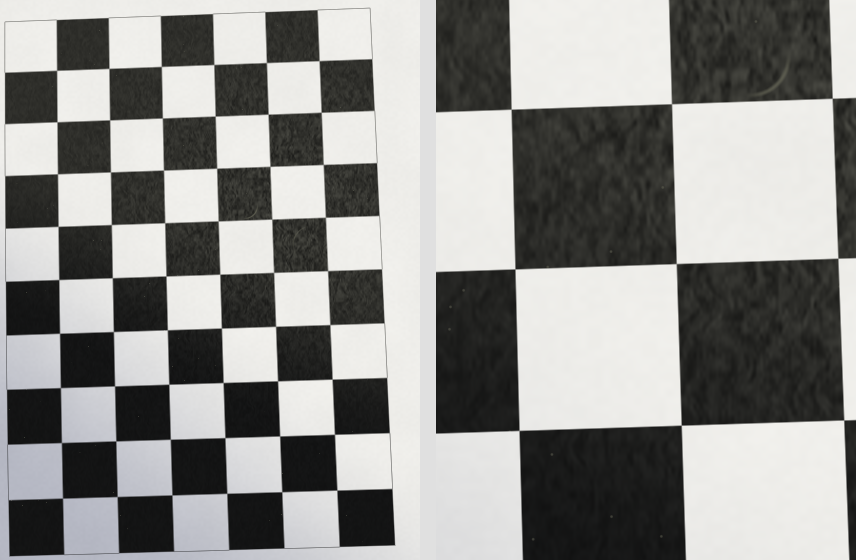
Left, the full canvas; right, a detail of the centre.
Give the GLSL for this pattern, as a Shadertoy shader.

```glsl
// Printed checkerboard sheet, seen slightly tilted, with glossy grained ink and uneven daylight.

const vec2 CELLS = vec2(7.0, 10.0);
// Board-to-sheet projection; the sheet runs 0..1 with y pointing down.
const vec2 BOARD_ORIGIN = vec2(0.0122, 0.0391);
const vec2 BOARD_ACROSS = vec2(0.8632, -0.0248);
const vec2 BOARD_DOWN = vec2(0.0092, 0.9013);
const vec2 PERSPECTIVE = vec2(-0.0065, -0.0535);
const float LENS_BOW = 0.0035;

const vec3 PAPER_LIT = vec3(0.935, 0.932, 0.917);
const vec3 PAPER_SHADE = vec3(0.71, 0.72, 0.765);
const vec3 INK_LIT = vec3(0.178, 0.178, 0.162);
const vec3 INK_DARK = vec3(0.075, 0.077, 0.078);
const vec3 SCRATCH_COLOR = vec3(0.40, 0.40, 0.34);

const vec2 GRAIN_SCALE = vec2(210.0, 105.0);
const vec2 GLARE_CENTER = vec2(0.68, 0.50);
const float GLARE_RADIUS = 0.38;
const float SPECK_SCALE = 60.0;
const float SPECK_CHANCE = 0.04;

float hash(vec2 p) {
    return fract(sin(dot(p, vec2(127.1, 311.7))) * 43758.5453);
}

float noise(vec2 p) {
    vec2 i = floor(p), f = fract(p);
    f = f * f * (3.0 - 2.0 * f);
    return mix(mix(hash(i), hash(i + vec2(1, 0)), f.x),
               mix(hash(i + vec2(0, 1)), hash(i + vec2(1, 1)), f.x), f.y);
}

// Inverse projection: sheet position to board cells.
vec2 boardCells(vec2 sheet) {
    sheet.x += LENS_BOW * 4.0 * sheet.y * (1.0 - sheet.y) * (1.0 - sheet.x);
    mat2 m = mat2(BOARD_ACROSS - PERSPECTIVE.x * sheet,
                  BOARD_DOWN - PERSPECTIVE.y * sheet);
    return inverse(m) * (sheet - BOARD_ORIGIN) * CELLS;
}

// Smoothed ink coverage of the checkerboard.
float checker(vec2 cell) {
    vec2 w = fwidth(cell);
    vec2 edge = 2.0 * (abs(fract(cell * 0.5 + 0.25) - 0.5) - 0.25);
    vec2 side = clamp(edge / (0.8 * w), -1.0, 1.0);
    vec2 inset = 0.5 * CELLS - abs(cell - 0.5 * CELLS);
    vec2 inside = clamp(inset / w + 0.8, 0.0, 1.0);
    return (0.5 - 0.5 * side.x * side.y) * inside.x * inside.y;
}

// Thin arc that fades toward both ends.
float scratch(vec2 p, vec2 center, float radius, vec2 facing, float spread) {
    vec2 d = p - center;
    float along = dot(normalize(d + 1e-5), normalize(facing));
    float line = 1.0 - smoothstep(0.0, 0.0028, abs(length(d) - radius));
    return line * smoothstep(spread, 1.0, along);
}

// Sparse pinholes in the ink.
float specks(vec2 p) {
    vec2 id = floor(p * SPECK_SCALE);
    vec2 spot = 0.2 + 0.6 * vec2(hash(id + 3.1), hash(id + 7.7));
    float dist = length(fract(p * SPECK_SCALE) - spot);
    return step(1.0 - SPECK_CHANCE, hash(id)) * (1.0 - smoothstep(0.02, 0.10, dist));
}

void mainImage(out vec4 fragColor, in vec2 fragCoord) {
    vec2 sheet = fragCoord / iResolution.xy;
    sheet.y = 1.0 - sheet.y;
    vec2 p = sheet * vec2(1.0, iResolution.y / iResolution.x);
    float height = 1.0 - sheet.y;

    // Paper: cool shade at the lower left, soft mottling.
    float daylight = smoothstep(0.15, 0.78, height + 0.6 * sheet.x);
    vec3 paper = mix(PAPER_SHADE, PAPER_LIT, daylight);
    paper += 0.016 * (noise(p * 14.0) - 0.5) + 0.012 * (noise(p * 160.0) - 0.5);

    // Ink: sheen toward the top, streaky grain strongest in the glare.
    float sheen = smoothstep(0.43, 0.76, height + 0.3 * sheet.x);
    float glare = exp(-dot(p - GLARE_CENTER, p - GLARE_CENTER) / (GLARE_RADIUS * GLARE_RADIUS));
    vec2 warp = vec2(3.0 * noise(p * 45.0), 0.0);
    float grain = 0.65 * noise(p * GRAIN_SCALE + warp) + 0.35 * noise(p * GRAIN_SCALE * 1.9);
    vec3 ink = mix(INK_DARK, INK_LIT, sheen);
    ink *= 1.0 + (grain - 0.5) * (0.25 + 0.95 * glare) + 0.12 * glare;

    // Wear on the ink.
    float marks = scratch(p, vec2(0.583, 0.490), 0.030, vec2(0.7, 0.7), 0.55)
                + 0.6 * scratch(p, vec2(0.743, 0.583), 0.045, vec2(-0.8, -0.5), 0.65);
    ink = mix(ink, SCRATCH_COLOR, clamp(0.7 * marks + 0.5 * specks(p), 0.0, 1.0));

    fragColor = vec4(mix(paper, ink, checker(boardCells(sheet))), 1.0);
}
```
